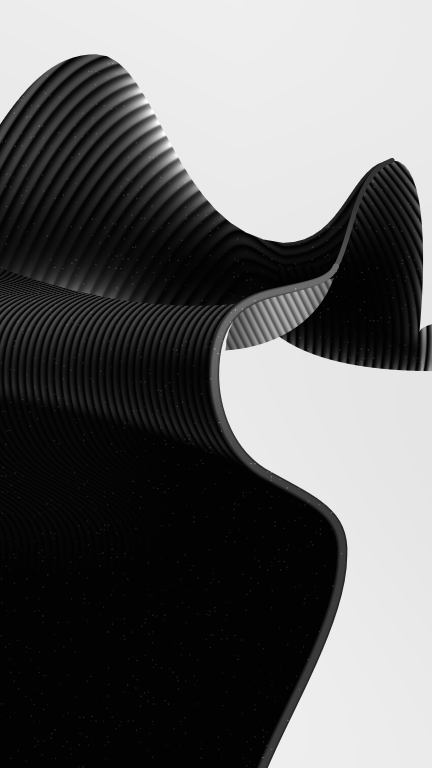
Reproduce this background procedurally as a WebGL 1 fragment shader.

```glsl
precision highp float;
uniform vec2 u_resolution;

const vec2 CANVAS = vec2(9.0, 16.0);
const float PAPER = 0.925;
const float INK = 0.008;
const float RIM_WIDTH = 0.105;
const float BACK_RATE = 5.3;     // layers per unit on the rear hump
const float FRONT_RATE = 6.6;    // layers per unit on the front sheet
const float SIDE_RATE = 5.5;     // layers per unit on the right fold
const float LENS_RATE = 6.0;     // layers per unit on the lit underside
const float GRAIN_SIZE = 0.085;
const float GRAIN_LIGHT = 0.22;

// Outline state, filled by curve()
vec2 p;
float pixel, dist, side, hitX;

void beginOutline() {
  dist = 100.0;
  side = 1.0;
  hitX = 0.0;
}

// Adds a cubic curve: nearest distance and even-odd crossings to the right
void curve(vec2 a, vec2 b, vec2 c, vec2 d) {
  vec2 from = a;
  for (int i = 1; i <= 16; i++) {
    float t = float(i) / 16.0, s = 1.0 - t;
    vec2 to = s * s * s * a + 3.0 * s * s * t * b + 3.0 * s * t * t * c + t * t * t * d;
    vec2 e = to - from, q = p - from;
    dist = min(dist, length(q - e * clamp(dot(q, e) / max(dot(e, e), 1e-6), 0.0, 1.0)));
    if ((from.y > p.y) != (to.y > p.y)) {
      hitX = from.x + e.x * q.y / e.y;
      if (hitX > p.x) side = -side;
    }
    from = to;
  }
}

float cover(float d) {
  return clamp(0.5 - d / pixel, 0.0, 1.0);
}

// One layer per unit: rising face, then a soft dark groove
float layers(float phase) {
  float f = fract(phase);
  return smoothstep(0.0, 0.65, f) * (1.0 - smoothstep(0.75, 1.0, f));
}

float hash(vec2 v) {
  return fract(sin(dot(v, vec2(127.1, 311.7))) * 43758.5);
}

// Sparse cellular dust
float grain(vec2 v) {
  vec2 cell = floor(v / GRAIN_SIZE);
  vec2 offset = 0.25 + 0.5 * vec2(hash(cell + 3.7), hash(cell + 9.1));
  float spot = 1.0 - smoothstep(0.08, 0.3, length(v / GRAIN_SIZE - cell - offset));
  return spot * smoothstep(0.86, 1.0, hash(cell));
}

float backShade(float depth, float rightFold) {
  float fall = 16.96 - p.y - 1.05 * p.x;
  float run = (sqrt(max(2.1 + 1.44 * fall, 0.02)) - 1.45) / 0.72;
  float along = p.x + run;
  float arm = smoothstep(4.6, 6.0, p.x);
  float ridge = layers(mix(along, depth + 5.0, arm) * BACK_RATE);
  float lit = smoothstep(1.9, 3.0, along) * (1.0 - smoothstep(3.6, 5.3, along));
  float glow = 0.72 * lit * exp(-depth / 0.38);
  float fade = smoothstep(10.2, 13.2, p.y) * (1.0 - arm);
  float hump = glow * (0.65 + 0.35 * ridge) + ridge * (0.21 * fade + 0.13 * exp(-depth / 0.35));
  // Right fold: arcs lit near its lower and outer edges
  float arc = layers((p.x + 0.12 * (p.y - 9.0) * (p.y - 9.0)) * SIDE_RATE);
  float fold = arc * (0.3 * exp(-depth / 0.22) + 0.13 * smoothstep(10.3, 12.3, p.y));
  fold += 0.35 * arc * smoothstep(8.72, 8.8, p.x) * (1.0 - smoothstep(9.1, 9.4, p.y));
  return INK + mix(hump, fold, rightFold);
}

float frontShade(float edgeX) {
  float lower = p.y - (7.67 - 0.14 * p.x - 0.026 * p.x * p.x);
  float ridge = layers((edgeX - p.x) * FRONT_RATE);
  float top = 0.25 * smoothstep(8.2, 9.5, p.y) * (1.0 - 0.7 * smoothstep(9.6, 10.4, p.y));
  float base = 0.19 * smoothstep(-0.05, 0.35, lower) * exp(-max(lower, 0.0) / 0.75);
  float faint = 0.025 * smoothstep(3.8, 5.5, p.y) * (1.0 - smoothstep(1.0, 4.0, p.x));
  return INK + ridge * (top + base + faint);
}

void main() {
  p = gl_FragCoord.xy / u_resolution * CANVAS;
  pixel = CANVAS.x / u_resolution.x;
  float dust = GRAIN_LIGHT * grain(p);
  float shade = PAPER + 0.012 * sin(p.y * 0.4 + p.x * 0.2) - 0.004 * max(p.x - 5.0, 0.0);

  // Crest of the right fold
  vec2 pinch = vec2(7.0, 10.45), crest = vec2(8.17, 12.66);
  beginOutline();
  curve(pinch, vec2(7.35, 11.1), vec2(7.4, 12.4), crest);
  float crestDist = dist;
  float rightFold = step(0.0, side) * step(5.8, p.x);

  // Rear sheet: hump, valley, crest and right fold
  vec2 peak = vec2(2.0, 14.87), valley = vec2(5.9, 10.94), hem = vec2(8.74, 9.1);
  vec2 tipTop = vec2(9.2, 9.3), tipBase = vec2(9.2, 8.27), tuck = vec2(5.87, 8.95);
  beginOutline();
  curve(vec2(-0.2, 13.1), vec2(0.5, 14.2), vec2(1.1, 14.87), peak);
  curve(peak, vec2(3.3, 14.87), vec2(3.6, 11.1), valley);
  curve(valley, vec2(7.2, 10.94), vec2(7.3, 12.66), crest);
  curve(crest, vec2(8.95, 12.66), vec2(8.85, 10.3), hem);
  curve(hem, vec2(8.8, 9.2), vec2(9.0, 9.25), tipTop);
  curve(tipTop, tipTop, tipBase, tipBase);
  curve(tipBase, vec2(7.8, 8.25), vec2(6.6, 8.45), tuck);
  curve(tuck, tuck, vec2(5.0, 9.7), vec2(-0.2, 9.7));
  shade = mix(shade, backShade(dist, rightFold) + dust * 0.6, cover(side * dist));
  float crestLine = cover(crestDist - 0.05);
  shade = mix(shade, 0.2 + 0.12 * smoothstep(12.0, 10.5, p.y), crestLine);

  // Lit underside
  vec2 lensLeft = vec2(4.7, 8.7), lensRight = vec2(6.95, 10.2);
  beginOutline();
  curve(lensLeft, vec2(5.6, 8.75), vec2(6.6, 9.2), lensRight);
  curve(lensRight, vec2(6.2, 10.1), vec2(4.7, 9.9), lensLeft);
  float lens = 0.4 + 0.24 * smoothstep(4.7, 5.8, p.x) - 0.15 * smoothstep(6.2, 6.9, p.x);
  lens *= 0.55 + 0.5 * layers((p.x + 0.5 * p.y) * LENS_RATE);
  shade = mix(shade, lens, cover(side * dist));

  // Front sheet and its rim
  vec2 bulge = vec2(7.13, 4.43), waist = vec2(5.63, 6.06), bend = vec2(4.46, 8.19);
  vec2 lip = vec2(5.75, 9.92), fold = vec2(5.0, 9.68);
  beginOutline();
  curve(vec2(5.42, -0.1), vec2(6.0, 1.3), vec2(7.12, 3.1), bulge);
  curve(bulge, vec2(7.18, 5.3), vec2(6.55, 5.55), waist);
  curve(waist, vec2(4.75, 6.5), vec2(4.46, 7.5), bend);
  curve(bend, vec2(4.46, 9.3), vec2(4.95, 9.75), lip);
  curve(lip, vec2(6.5, 10.1), vec2(6.85, 10.15), pinch);
  float rimDist = dist, rimSide = side, edgeX = hitX;
  curve(pinch, vec2(6.2, 9.9), vec2(5.6, 9.9), fold);
  curve(fold, vec2(3.4, 9.5), vec2(1.6, 9.8), vec2(-0.2, 10.5));
  shade = mix(shade, frontShade(edgeX) + dust * 0.5, cover(side * dist));
  float across = rimSide * rimDist / RIM_WIDTH;
  float rimLight = 0.19 + 0.16 * smoothstep(5.0, 9.5, p.y);
  float rim = rimLight * (0.4 + 0.8 * smoothstep(-1.0, -0.3, across));
  rim *= 1.0 - 0.45 * smoothstep(0.45, 1.0, across);
  float width = RIM_WIDTH * (1.0 - 0.4 * smoothstep(9.6, 10.4, p.y));
  shade = mix(shade, rim + dust, cover(rimDist - width));

  gl_FragColor = vec4(vec3(shade), 1.0);
}
```
